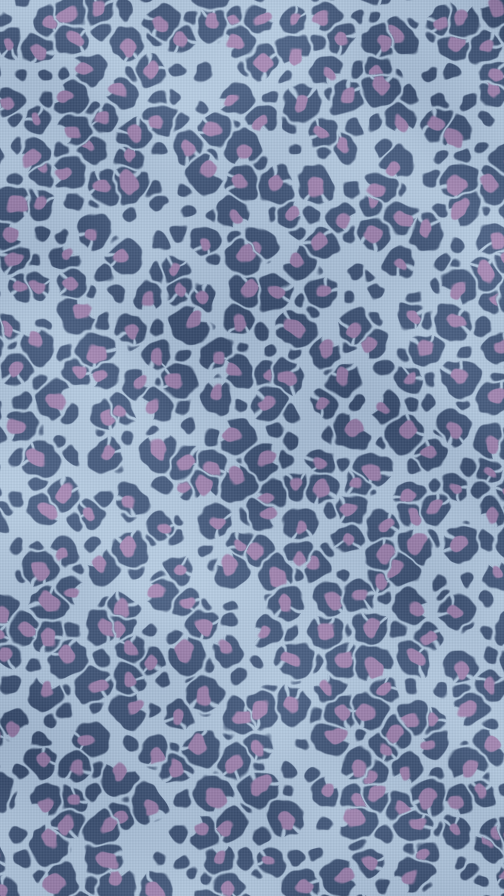
Write a Shadertoy shader that draws this texture.

```glsl
// Leopard print on pale blue mesh cloth: dark C-shaped rosettes with mauve
// cores and small spots between them. A weighted cellular (power) diagram
// packs the marks without overlap; layered sines add wobble and soft folds.

const float CELLS_ACROSS = 18.0;
const float MARK_GAP = 0.045;
const vec3 CLOTH = vec3(0.71, 0.79, 0.87);
const vec3 CLOTH_SHADE = vec3(0.57, 0.65, 0.75);
const vec3 INK = vec3(0.20, 0.27, 0.39);
const vec3 INK_FADED = vec3(0.32, 0.40, 0.53);
const vec3 MAUVE = vec3(0.66, 0.55, 0.71);
const vec3 MAUVE_SHADE = vec3(0.50, 0.42, 0.58);

vec2 hash2(vec2 p) {
    vec3 h = fract(p.xyx * vec3(0.1031, 0.1030, 0.0973));
    h += dot(h, h.yzx + 33.33);
    return fract((h.xx + h.yz) * h.zy);
}

float smoothMin(float a, float b, float k) {
    float h = max(k - abs(a - b), 0.0) / k;
    return min(a, b) - h * h * k * 0.25;
}

vec2 rotate(vec2 p, float a) {
    return mat2(cos(a), sin(a), -sin(a), cos(a)) * p;
}

vec2 layeredSines(vec2 p) {
    return sin(p.yx * vec2(3.7, 4.3) + 1.5 * sin(p * 2.1))
         + 0.5 * sin(p.yx * vec2(11.3, 9.7) + 2.0 * sin(p * 5.3));
}

// xy: centre of the mark in a cell, z: its radius
vec3 markOf(vec2 cell) {
    vec2 size = hash2(cell + 71.0);
    float checker = mod(cell.x + cell.y, 2.0);
    bool big = size.x < mix(0.78, 0.27, checker);
    float radius = big ? mix(0.50, 0.73, size.y) : mix(0.20, 0.35, size.y);
    return vec3(cell + 0.14 + 0.72 * hash2(cell), radius);
}

// Cell whose mark has the least power distance to p
vec2 nearestCell(vec2 p) {
    vec2 home = floor(p), best = home;
    float least = 1e3;
    for (int j = -2; j <= 2; j++)
    for (int i = -2; i <= 2; i++) {
        vec2 cell = home + vec2(i, j);
        vec3 mark = markOf(cell);
        vec2 d = p - mark.xy;
        float power = dot(d, d) - mark.z * mark.z;
        if (power < least) { least = power; best = cell; }
    }
    return best;
}

// Rounded outline of a mark, positive inside, kept clear of its neighbours
float markBody(vec2 p, vec2 cell, vec3 mark, float outline) {
    float body = outline;
    vec2 d = p - mark.xy;
    float power = dot(d, d) - mark.z * mark.z;
    for (int j = -2; j <= 2; j++)
    for (int i = -2; i <= 2; i++) {
        vec2 other = cell + vec2(i, j);
        if (i == 0 && j == 0) continue;
        vec3 m = markOf(other);
        vec2 e = p - m.xy;
        float border = (dot(e, e) - m.z * m.z - power) / (2.0 * length(m.xy - mark.xy));
        body = smoothMin(body, border - MARK_GAP, 0.14);
    }
    return body;
}

// x: ink, y: mauve core; both positive inside
vec2 leopard(vec2 p) {
    vec2 cell = nearestCell(p);
    vec3 mark = markOf(cell);
    vec2 rndA = hash2(cell + 13.0), rndB = hash2(cell + 37.0);
    vec2 q = rotate(p - mark.xy, 6.2832 * rndA.x);
    float stretch = mix(0.88, 1.16, rndA.y);
    float lobes = 0.07 * sin(3.0 * atan(q.y, q.x) + 6.2832 * rndB.x);
    float outline = mark.z * (1.02 + lobes) - length(q * vec2(stretch, 1.0 / stretch));
    float body = markBody(p, cell, mark, outline);
    if (mark.z < 0.4) return vec2(body, -1.0);

    // Core sits toward the mouth; two slits part the ring there
    vec2 v = q - vec2(mark.z * mix(0.08, 0.38, rndB.y), 0.0);
    float angle = mix(0.45, 1.1, rndA.y) + 0.25 * sign(v.y) * (rndB.x - 0.5);
    vec2 slit = vec2(cos(angle), sin(angle));
    vec2 side = vec2(v.x, abs(v.y));
    float along = max(dot(side, slit), 0.0);
    float cut = length(side - slit * along) - 0.02 - 0.10 * along;
    if (rndB.y > 0.6) cut = min(cut, dot(side, vec2(-slit.y, slit.x)));
    float core = mark.z * mix(0.36, 0.50, rndB.x) - length(v * vec2(0.88, 1.12));
    return vec2(min(body, cut), min(body, core));
}

void mainImage(out vec4 fragColor, in vec2 fragCoord) {
    vec2 uv = fragCoord / iResolution.x;
    vec2 p = uv * CELLS_ACROSS;
    vec2 marks = leopard(p + 0.055 * layeredSines(p));

    // Broad folds and fine knit
    vec2 fold = layeredSines(uv * 1.7 + 2.0);
    float shade = clamp(0.42 + 0.22 * fold.x + 0.16 * fold.y, 0.0, 1.0);
    vec2 knit = sin(vec2(uv.x + uv.y, uv.x - uv.y) * 560.0);
    float mesh = knit.x * knit.y;

    // Cloth, then ink, then cores
    float soft = max(0.045, 0.8 * CELLS_ACROSS / iResolution.x);
    vec3 color = mix(CLOTH, CLOTH_SHADE, shade * 0.65);
    vec3 ink = mix(INK_FADED, INK, shade * 0.9);
    vec3 mauve = mix(MAUVE, MAUVE_SHADE, shade * 0.8);
    color = mix(color, ink, smoothstep(-soft, soft, marks.x));
    color = mix(color, mauve, smoothstep(-soft, soft, marks.y));
    fragColor = vec4(color + 0.028 * mesh, 1.0);
}
```
